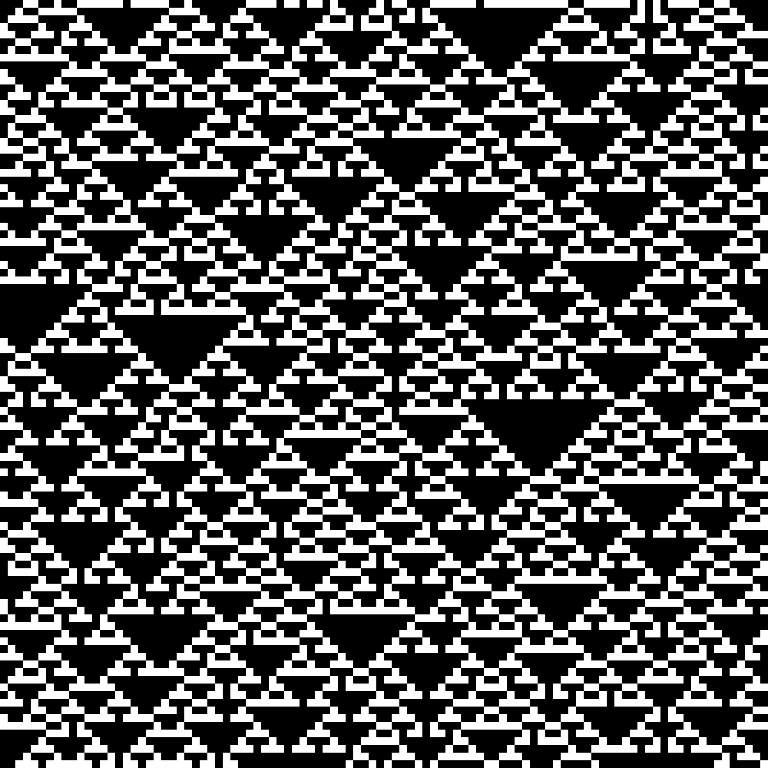
Give the GLSL for this pattern, as a Shadertoy shader.

```glsl
const int CELLS = 100;          // cells per row, and rows
const int WORD_BITS = 25;       // four words of 25 bits hold one row
const uint WORD_MASK = (1u << 25) - 1u;
const uint SEED = 22u;
const float EDGE_WIDTH = 0.5;   // edge softness relative to one pixel
const vec3 DEAD_COLOR = vec3(0.0);
const vec3 LIVE_COLOR = vec3(1.0);

// Integer hash applied to each word
uvec4 hashWords(uvec4 x) {
    x = (x ^ (x >> 16u)) * 0x7feb352du;
    x = (x ^ (x >> 15u)) * 0x846ca68bu;
    return x ^ (x >> 16u);
}

// Random first generation
uvec4 firstRow(uint seed) {
    return hashWords(uvec4(1u, 2u, 3u, 4u) + seed * 64u) & WORD_MASK;
}

// A cell lives when exactly one of itself and its two neighbours lived;
// the row wraps around at both ends
uvec4 evolve(uvec4 row) {
    uvec4 left = ((row << 1u) | (row.wxyz >> 24u)) & WORD_MASK;
    uvec4 right = (row >> 1u) | ((row.yzwx & 1u) << 24u);
    return (left ^ row ^ right) & ~(left & row & right);
}

uvec4 rowAfter(uvec4 row, int steps) {
    for (int i = 0; i < CELLS; i++) {
        if (i >= steps) break;
        row = evolve(row);
    }
    return row;
}

// State of one cell, 0 or 1
float cellAt(uvec4 row, int column) {
    int index = (column + CELLS) % CELLS;
    return float((row[index / WORD_BITS] >> uint(index % WORD_BITS)) & 1u);
}

// Blend the two cells that meet at a column border
float blendColumns(uvec4 row, int border, float amount) {
    return mix(cellAt(row, border - 1), cellAt(row, border), amount);
}

void mainImage(out vec4 fragColor, in vec2 fragCoord) {
    // Grid position, with generations running downwards
    vec2 uv = fragCoord / iResolution.xy;
    vec2 grid = vec2(uv.x, 1.0 - uv.y) * float(CELLS);
    vec2 softness = EDGE_WIDTH * float(CELLS) / iResolution.xy;

    // Nearest cell corner and the smooth step across it
    vec2 corner = floor(grid + 0.5);
    corner.y = max(corner.y, 1.0);
    vec2 blend = clamp((grid - corner) / softness + 0.5, 0.0, 1.0);
    ivec2 border = ivec2(corner);

    // Generations above and below the corner
    uvec4 upper = rowAfter(firstRow(SEED), border.y - 1);
    uvec4 lower = evolve(upper);
    float live = mix(blendColumns(upper, border.x, blend.x),
                     blendColumns(lower, border.x, blend.x), blend.y);

    fragColor = vec4(mix(DEAD_COLOR, LIVE_COLOR, live), 1.0);
}
```
